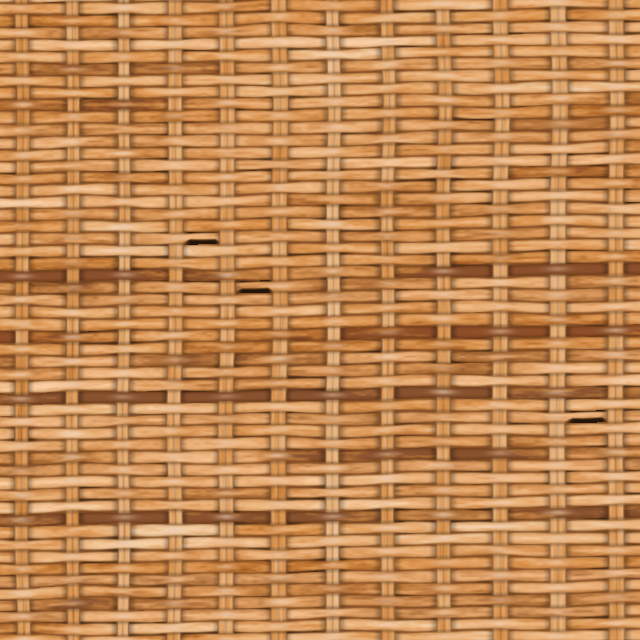
Write a WebGL 1 fragment shader that draws this texture.

```glsl
precision highp float;
uniform vec2 u_resolution;

#define ROWS 52.6
#define ROW_SHIFT 0.37
#define ROW_TILT 0.6
#define STAKES 11.85
#define FIRST_STAKE 0.038
#define STAKE_HALF 0.13
#define STRAND_HALF 0.47
#define HOLE_CHANCE 0.006
#define GLOSS 0.75
#define PI 3.14159265

const vec3 UMBER = vec3(0.54, 0.29, 0.14);
const vec3 OCHRE = vec3(0.70, 0.42, 0.17);
const vec3 HONEY = vec3(0.84, 0.57, 0.31);
const vec3 STRAW = vec3(0.89, 0.68, 0.47);
const vec3 CREAM = vec3(0.92, 0.78, 0.63);
const vec3 SHEEN = vec3(0.92, 0.80, 0.70);
const vec3 EDGE_TINT = vec3(0.78, 0.69, 0.52);
const vec3 GAP = vec3(0.50, 0.30, 0.15);
const vec3 HOLE = vec3(0.14, 0.08, 0.04);

float hash(vec2 p) {
  vec3 q = fract(vec3(p.xyx) * 0.1031);
  q += dot(q, q.yzx + 33.33);
  return fract((q.x + q.y) * q.z);
}

float noise(vec2 p) {
  vec2 i = floor(p), f = fract(p);
  f = f * f * (3.0 - 2.0 * f);
  return mix(mix(hash(i), hash(i + vec2(1, 0)), f.x),
             mix(hash(i + vec2(0, 1)), hash(i + vec2(1, 1)), f.x), f.y);
}

// 1 inside a band of the given half width, softened at its edge
float band(float d, float halfWidth, float soft) {
  return 1.0 - smoothstep(-soft, soft, abs(d) - halfWidth);
}

vec3 caneColor(float tone) {
  vec3 c = mix(UMBER, OCHRE, smoothstep(0.0, 0.25, tone));
  c = mix(c, HONEY, smoothstep(0.2, 0.5, tone));
  c = mix(c, STRAW, smoothstep(0.45, 0.72, tone));
  return mix(c, CREAM, smoothstep(0.7, 1.0, tone));
}

void main() {
  vec2 p = gl_FragCoord.xy / u_resolution;

  // Weave coordinates: stakes crowd to the left, rows climb to the right
  float x = STAKES * (p.x - FIRST_STAKE) + 0.28 * sin(PI * p.x);
  x += 0.06 * (noise(vec2(x * 0.4, p.y * 6.0)) - 0.5);
  float y = ROWS * p.y - ROW_TILT * p.x - ROW_SHIFT;
  y += 0.28 * (noise(vec2(x * 0.8, y * 0.3)) - 0.5);
  vec2 soft = vec2(STAKES, ROWS) / u_resolution * 0.8 + vec2(0.02, 0.06);

  float row = floor(y);
  float v = y - row - 0.5;
  float stake = floor(x + 0.5);
  float d = x - stake;
  float over = mod(row + stake, 2.0);
  float lift = cos(PI * d) * (2.0 * over - 1.0);
  float segment = over > 0.5 ? stake : stake + (d < 0.0 ? -1.0 : 1.0);

  // Rare openings where a strand has slipped aside
  float f = fract(x);
  float hole = step(1.0 - HOLE_CHANCE, hash(vec2(row + 3.0, floor(x) + 40.0)));
  hole *= smoothstep(0.12, 0.3, f) * (1.0 - smoothstep(0.75, 0.9, f));
  float thickness = STRAND_HALF - (over > 0.5 ? 0.09 : 0.05) * lift * lift;
  thickness += 0.10 * (noise(vec2(x * 1.3 + row * 7.3, row)) - 0.5) - 0.17 * hole;
  float centred = v - 0.14 * hole;

  // Strand tone: by row, by length of cane, with broad bands and dark rows
  float rowTone = hash(vec2(row + 11.0, 7.0));
  float drift = noise(vec2(x * 0.5 + row * 13.7, row * 3.1));
  float tone = 0.14 + 0.38 * rowTone + 0.38 * drift
             + 0.26 * (hash(vec2(segment + 21.0, row + 5.0)) - 0.4);
  tone += 0.24 * (noise(p * vec2(2.0, 9.0)) - 0.45);
  float darkZone = smoothstep(4.0, 9.0, row) * (1.0 - smoothstep(31.0, 37.0, row));
  float darkRow = step(3.5, mod(row, 5.0)) * darkZone;
  tone -= darkRow * 0.6 * smoothstep(0.15, 0.7, noise(vec2(x * 0.3 + row, row + 0.5)));
  float fibre = noise(vec2(x * 2.2 + row * 5.3, y * 4.0)) - 0.5;
  tone += 0.32 * fibre + 0.14 * (noise(vec2(x * 9.0, y * 6.0)) - 0.5);
  vec3 strand = caneColor(clamp(tone, 0.0, 1.0));
  float grey = dot(strand, vec3(0.4, 0.45, 0.15));
  strand = mix(strand, vec3(grey) * vec3(1.26, 0.94, 0.68),
               0.5 * hash(vec2(row, 63.0)) * (1.0 - 0.5 * p.y));

  // Rounded, arched strand: warm edges, pale crown where it crosses a stake
  float profile = clamp(centred / thickness, -1.0, 1.0);
  strand *= mix(vec3(1.04), EDGE_TINT, pow(abs(profile), 3.0) * 0.85);
  float gloss = exp(-d * d / 0.04 - pow((v - 0.04) / 0.22, 2.0)) * over;
  strand = mix(strand, SHEEN, GLOSS * gloss * (0.35 + 0.65 * drift));
  float tuck = 1.0 - smoothstep(STAKE_HALF, STAKE_HALF + 0.15, abs(d));
  strand *= 1.0 - 0.28 * tuck * (1.0 - over);

  // Stakes are twin canes, shaded beside the strands that cross them
  float stakeHalf = STAKE_HALF + 0.04 * (hash(vec2(stake + 5.0, 2.0)) - 0.5);
  float stakeMask = band(d, stakeHalf, soft.x);
  float stakeTone = 0.48 + 0.16 * mod(stake + 1.0, 2.0) * step(0.5, mod(stake, 4.0))
                  + 0.12 * hash(vec2(stake + 31.0, 4.0));
  stakeTone += 0.24 * (noise(vec2(d * 20.0 + stake * 9.0, y * 0.5)) - 0.5);
  stakeTone += 0.16 * (hash(vec2(stake + 8.0, row)) - 0.5);
  vec3 stakeColor = caneColor(stakeTone);
  float twin = abs(abs(d) - 0.5 * stakeHalf) / (0.5 * stakeHalf);
  stakeColor *= 1.02 - 0.16 * pow(min(twin, 1.0), 3.0);
  float shade = over > 0.5 ? 1.0 : smoothstep(0.25, 0.6, abs(v));
  stakeColor *= 1.0 - 0.24 * shade;

  // Layers: gap, stake, then the strand where it is on top
  float slit = smoothstep(0.55, 0.9, noise(vec2(x * 1.5 + 70.0, y * 0.9)));
  vec3 color = mix(GAP, HOLE, max(hole, 0.7 * slit));
  color = mix(color, stakeColor, stakeMask);
  float visible = band(centred, thickness, soft.y);
  visible *= over > 0.5 ? 1.0 : 1.0 - stakeMask;
  gl_FragColor = vec4(mix(color, strand, visible), 1.0);
}
```
